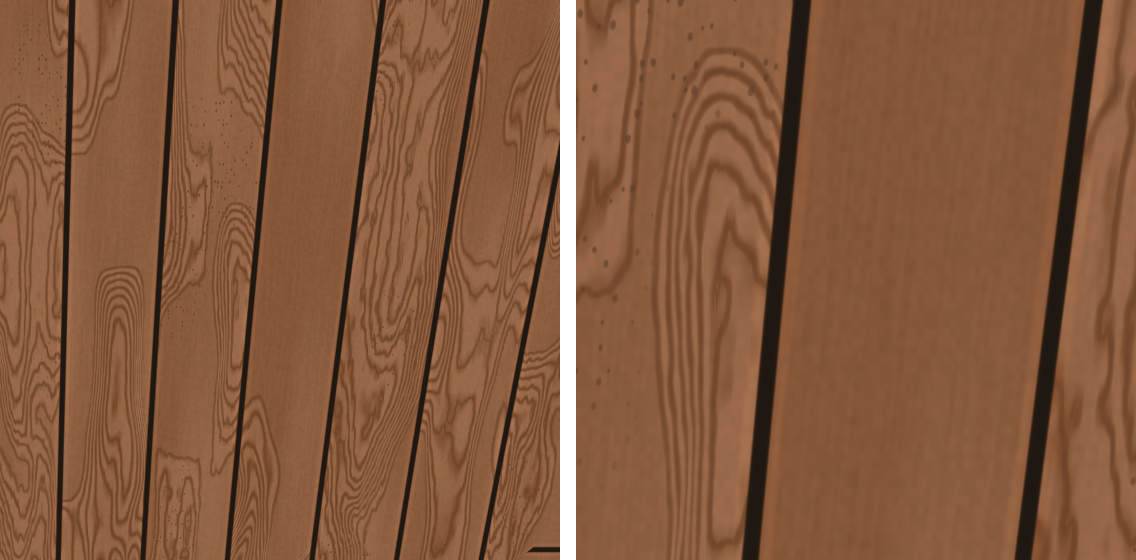
Left, the full canvas; right, a detail of the centre.
Reproduce this texture procedurally as a WebGL 2 fragment shader.

```glsl
#version 300 es
precision highp float;
// Brown wooden planks fanning out towards the top, split by narrow black gaps.
// Plank coordinates come from a linear perspective; the grain is drawn as the
// contour lines of stretched, warped noise, which differs from plank to plank.
uniform vec2 u_resolution;
out vec4 fragColor;

float hash(vec2 p) {
    vec3 q = fract(vec3(p.xyx) * 0.1031);
    q += dot(q, q.yzx + 33.33);
    return fract((q.x + q.y) * q.z);
}

float noise(vec2 p) {
    vec2 i = floor(p), f = fract(p);
    f = f * f * f * (f * (f * 6.0 - 15.0) + 10.0);
    return mix(mix(hash(i), hash(i + vec2(1, 0)), f.x),
               mix(hash(i + vec2(0, 1)), hash(i + vec2(1, 1)), f.x), f.y);
}

// Height whose contours are the growth rings, stretched along the plank
float ringHeight(vec2 p, vec2 seed) {
    vec2 warp = vec2(noise(p * vec2(1.7, 0.9) + seed + 31.0),
                     noise(p * vec2(2.3, 0.7) + seed + 57.0)) - 0.5;
    p += warp * vec2(0.3, 1.1);
    return 0.76 * noise(p * vec2(1.9, 0.55) + seed)
         + 0.24 * noise(p * vec2(4.3, 0.9) + seed + 83.0);
}

void main() {
    vec2 uv = gl_FragCoord.xy / u_resolution;
    float pixel = 1.0 / u_resolution.y;

    // Plank coordinates: x counts planks, y runs along them
    float plankWidth = mix(0.151, 0.185, uv.y);
    float across = (uv.x - mix(0.104, 0.129, uv.y)) / plankWidth;
    float plank = floor(across);
    vec2 p = vec2(across - plank, uv.y / plankWidth);
    vec2 seed = vec2(plank * 17.3 + 140.0, plank * 9.7 + 60.0);
    float odd = mod(plank, 2.0);

    // Growth rings, with a flat ringless area below a threshold
    float height = ringHeight(p, seed);
    float threshold = mix(0.46, 0.30, odd);
    float slope = max(height - threshold, 0.0);
    float wobble = noise(p * vec2(24.0, 7.0) + seed) - 0.5;
    float ringed = smoothstep(0.0, 0.06, slope);
    float rings = 19.0 * slope + 0.4 + ringed * wobble * mix(0.18, 0.45, odd);
    float band = fract(rings);
    float change = max(fwidth(rings), 0.0001);
    float edge = min(band, 1.0 - band) / change * pixel;
    float ringLine = 1.0 - smoothstep(0.0004, 0.0027 + 0.5 * pixel, edge);
    ringLine *= smoothstep(0.7, 0.25, change / (pixel * 512.0));

    // Base tone: soft long streaks and a shaded step inside every ring
    vec3 brown = vec3(0.54, 0.36, 0.24);
    vec3 light = vec3(0.60, 0.41, 0.29);
    vec3 dark = vec3(0.49, 0.30, 0.18);
    float streak = noise(p * vec2(3.5, 0.45) + seed + 11.0) - 0.5;
    float fiber = noise(p * vec2(60.0, 3.0) + seed) - 0.5;
    float ridge = smoothstep(0.0, 0.35, band) * smoothstep(1.0, 0.55, band) - 0.45;
    float tone = 0.08 + 0.9 * streak + 0.22 * fiber + ringed * 1.1 * ridge;
    vec3 color = mix(brown, light, clamp(tone * 1.5, 0.0, 1.0));
    color = mix(color, dark, clamp(-tone * 1.5, 0.0, 1.0));
    color = mix(color, vec3(0.41, 0.25, 0.15), ringLine * (0.55 + 0.25 * wobble));

    // Fine cloth-like speckle
    float speckle = noise(uv * vec2(260.0, 190.0)) - 0.5;
    color *= 1.0 + 0.05 * speckle;

    // Small pores gathered in patches on the rougher planks
    vec2 grid = p * 26.0 + seed;
    vec2 cell = floor(grid);
    vec2 center = 0.3 + 0.4 * vec2(hash(cell + 5.0), hash(cell + 9.0));
    float patchMask = smoothstep(0.55, 0.75, noise(p * vec2(2.0, 0.8) + seed + 7.0));
    float pore = step(0.85, hash(cell)) * patchMask * odd;
    float poreSize = 0.10 + 0.2 * hash(cell + 3.0);
    float poreDistance = length((fract(grid) - center) * vec2(1.0, 0.7));
    pore *= 1.0 - smoothstep(poreSize * 0.5, poreSize + 0.1, poreDistance);
    color = mix(color, vec3(0.36, 0.24, 0.17), 0.65 * pore);

    // Gaps between the planks, and one short cross joint with a slanted end
    float gapDistance = min(p.x, 1.0 - p.x) * plankWidth - 0.031 * plankWidth;
    vec2 joint = uv - vec2(0.947, 0.0185);
    float jointDistance = max(abs(joint.y) - 0.0046, 1.3 * joint.y - joint.x);
    float gap = min(gapDistance, jointDistance);
    color *= 1.0 + 0.07 * (1.0 - smoothstep(0.001, 0.005, abs(gap - 0.004)));
    vec3 gapColor = mix(vec3(0.12, 0.09, 0.07), vec3(0.18, 0.11, 0.06),
                        smoothstep(-0.0025, 0.0, gap));
    float soft = 0.0006 + 0.6 * pixel;
    color = mix(gapColor, color, smoothstep(-soft, soft, gap));

    fragColor = vec4(color, 1.0);
}
```
